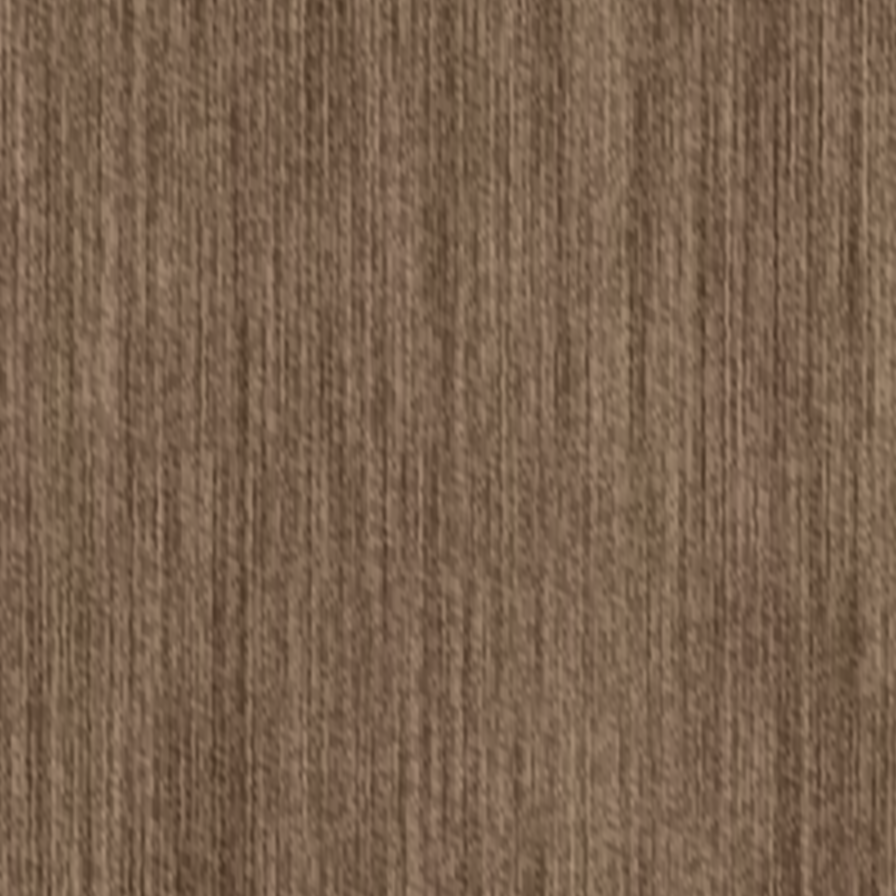
Write a Shadertoy shader that draws this texture.

```glsl
const vec3 WOOD_BASE = vec3(0.473, 0.382, 0.303);
const vec3 TONE_AXIS = vec3(1.0, 0.95, 0.89);     // light-dark direction of the wood
const vec3 BLUSH_AXIS = vec3(0.3, -0.35, 0.5);    // pinkish against olive brown

// Noise cells per canvas height, across and along the grain
const vec2 BAND_CELLS = vec2(9.0, 0.7);
const vec2 STREAK_CELLS = vec2(48.0, 1.2);
const vec2 LINE_CELLS = vec2(140.0, 1.6);
const vec2 FIBER_CELLS = vec2(225.0, 7.0);
const vec2 PORE_CELLS = vec2(200.0, 125.0);
const vec2 BLUSH_CELLS = vec2(14.0, 2.5);

const float BAND_DEPTH = 0.010;
const float STREAK_DEPTH = 0.014;
const float LINE_DEPTH = 0.042;
const float FIBER_DEPTH = 0.078;
const float PORE_DEPTH = 0.076;
const float RIB_DEPTH = 0.034;
const float BLUSH_DEPTH = 0.007;

const float RIB_COUNT = 86.0;
const float BEND = 0.003;
const float WOBBLE = 0.0009;
const float PORE_SLANT = 0.6;
const float TAU = 6.2831853;

// Integer hash mapped to -1..1
float hash(ivec2 cell, uint seed) {
    uvec2 q = uvec2(cell) * uvec2(1597u, 3571u);
    uint h = q.x ^ (q.y * 2699u + seed * 7919u);
    h = (h ^ (h >> 15)) * 739391u;
    h = (h ^ (h >> 13)) * 974711u;
    h = (h ^ (h >> 16)) * 668263u;
    h ^= h >> 15;
    return float(h & 65535u) / 32767.5 - 1.0;
}

float noise(vec2 p, uint seed) {
    ivec2 cell = ivec2(floor(p));
    vec2 f = fract(p);
    f = f * f * (3.0 - 2.0 * f);
    float low = mix(hash(cell, seed), hash(cell + ivec2(1, 0), seed), f.x);
    float high = mix(hash(cell + ivec2(0, 1), seed), hash(cell + ivec2(1, 1), seed), f.x);
    return mix(low, high, f.y);
}

// Soft dark vertical band
float darkBand(float x, float center, float width) {
    float d = (x - center) / width;
    return exp(-d * d);
}

// Evenly spaced ribs that fade in and out with drifting phase
float ribs(vec2 p) {
    float drift = 2.6 * noise(p * vec2(20.0, 0.8), 21u);
    float strength = smoothstep(-0.7, 0.5, noise(p * vec2(8.0, 1.2), 22u));
    return strength * sin(TAU * RIB_COUNT * p.x + drift);
}

float grainTone(vec2 p) {
    float tone = BAND_DEPTH * noise(p * BAND_CELLS, 1u);
    tone += STREAK_DEPTH * noise(p * STREAK_CELLS, 2u);
    tone += LINE_DEPTH * noise(p * LINE_CELLS, 3u);
    tone += FIBER_DEPTH * noise(p * FIBER_CELLS, 4u);
    tone += RIB_DEPTH * ribs(p);

    // Broad figure of the board
    tone -= 0.030 * darkBand(p.x, 0.265, 0.026);
    tone -= 0.024 * darkBand(p.x, 0.425, 0.026);
    tone += 0.010 * darkBand(p.x, 0.640, 0.150);
    return tone;
}

void mainImage(out vec4 fragColor, in vec2 fragCoord) {
    vec2 uv = fragCoord / iResolution.y;

    // Gently bent grain with a rough fine edge
    vec2 p = uv;
    p.x += BEND * noise(uv * vec2(4.0, 1.3), 11u);
    p.x += WOBBLE * noise(uv * vec2(70.0, 75.0), 12u);

    // Short slanted pores over the long fibers
    vec2 porePoint = vec2(uv.x, uv.y + PORE_SLANT * uv.x) * PORE_CELLS;
    float tone = grainTone(p) + PORE_DEPTH * noise(porePoint, 5u);

    // Faint patches of warm and cool tint
    float blush = noise(p * BLUSH_CELLS, 6u) + 0.8 * noise(p * vec2(80.0, 7.0), 7u);
    vec3 color = WOOD_BASE + tone * TONE_AXIS + BLUSH_DEPTH * blush * BLUSH_AXIS;
    fragColor = vec4(clamp(color, 0.0, 1.0), 1.0);
}
```
